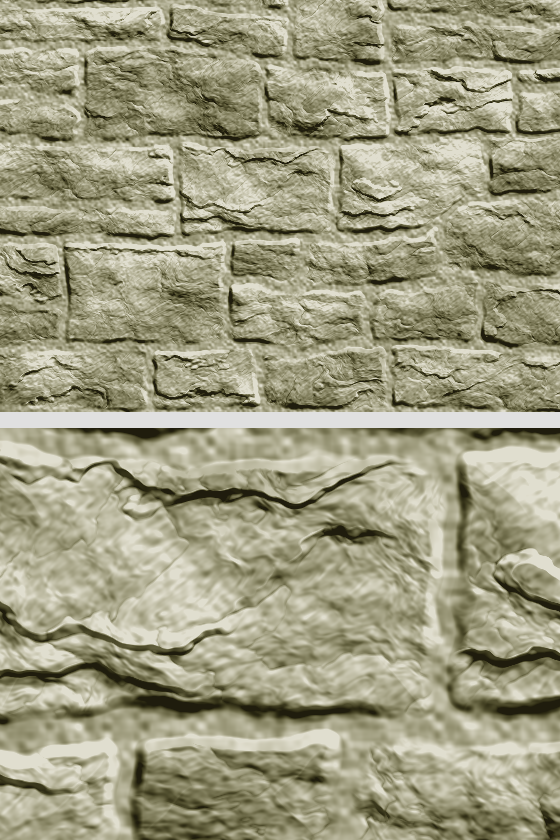
Top, the full canvas; bottom, a detail of the centre.
A WebGL 2 fragment shader for this texture:

```glsl
#version 300 es
precision highp float;
// Rough-hewn sandstone wall: uneven courses of split blocks in pale gritty mortar.
uniform vec2 u_resolution;
out vec4 outColor;

// Course heights, upright joints and split heights, bottom course first
const float LEVELS[6] = float[6](0.0, 0.155, 0.425, 0.66, 0.85, 1.05);
const vec4 JOINTS[5] = vec4[5](
  vec4(0.362, 0.633, 0.943, 1.4), vec4(0.154, 0.56, 0.9, 1.16),
  vec4(0.426, 0.812, 1.18, 1.4), vec4(0.19, 0.638, 0.949, 1.26),
  vec4(0.4, 0.71, 0.945, 1.4));
const float SPLITS[25] = float[25](
  0.0, 0.0, 0.0, 0.0, 0.0,   0.4, 0.0, 0.58, 0.58, 0.58,
  0.36, 0.0, 0.0, 0.0, 0.0,  0.5, 0.0, 0.0, 0.0, 0.72,
  0.65, 0.65, 0.0, 0.5, 0.0);
const vec2 STAGGER = vec2(0.17, 0.09);
const vec2 GAP = vec2(0.009, 0.012);
const float CORNER = 0.014;
const vec2 LIGHT = vec2(0.5, 0.86);
const vec3 SHADOW_COLOR = vec3(0.12, 0.11, 0.05);
const vec3 LIT_COLOR = vec3(0.88, 0.87, 0.81);

float hash(vec2 p) {
  return fract(sin(dot(p, vec2(127.1, 311.7))) * 43758.5);
}

float noise(vec2 p) {
  vec2 i = floor(p), f = fract(p);
  f = f * f * (3.0 - 2.0 * f);
  return mix(mix(hash(i), hash(i + vec2(1, 0)), f.x),
             mix(hash(i + vec2(0, 1)), hash(i + vec2(1, 1)), f.x), f.y);
}

float fbm(vec2 p) {
  float sum = 0.0, amp = 0.5;
  for (int i = 0; i < 5; i++) {
    sum += amp * noise(p);
    p = mat2(1.6, 1.2, -1.2, 1.6) * p + 7.3;
    amp *= 0.5;
  }
  return sum;
}

float bump(float y, float center, float width) {
  float d = (y - center) / width;
  return exp(-d * d);
}

// Sagging courses and ragged outlines
vec2 bend(vec2 p) {
  vec2 q = p;
  q.y -= 0.10 * smoothstep(1.0, 1.15, p.x) * bump(p.y, 0.5, 0.13);
  q.y -= 0.045 * (1.0 - smoothstep(0.35, 0.65, p.x)) * bump(p.y, 0.88, 0.1);
  q += 0.024 * (vec2(noise(p * 7.0), noise(p * 7.0 + 31.0)) - 0.5);
  return q + 0.011 * (vec2(noise(p * 38.0), noise(p * 38.0 + 57.0)) - 0.5);
}

// Signed distance to the block of this cell, and its random id
vec2 block(vec2 point) {
  vec2 p = bend(point);
  int course = 0, column = 0;
  for (int i = 1; i < 5; i++) if (p.y > LEVELS[i]) course = i;
  vec2 lo = vec2(-0.15, LEVELS[course]), hi = vec2(1.6, LEVELS[course + 1]);
  vec4 joints = JOINTS[course];
  if (course == 1) joints.zw -= STAGGER * step(mix(lo.y, hi.y, 0.58), p.y);
  for (int i = 0; i < 4; i++) {
    if (p.x < joints[i]) { hi.x = joints[i]; break; }
    lo.x = joints[i];
    column = i + 1;
  }
  float split = SPLITS[course * 5 + column];
  float middle = mix(lo.y, hi.y, split);
  if (p.y > middle) lo.y = middle; else hi.y = middle;
  float id = hash(floor((lo + hi) * 90.0));
  vec2 q = p - 0.5 * (lo + hi);
  q += (id - 0.5) * 0.06 * q.yx;
  vec2 d = abs(q) - 0.5 * (hi - lo) + GAP + CORNER;
  return vec2(length(max(d, 0.0)) + min(max(d.x, d.y), 0.0) - CORNER, id);
}

// Height of the wall: raised faces with broken ledges, grainy mortar between
float relief(vec2 p) {
  vec2 stone = block(p);
  float face = smoothstep(0.004, -0.009, stone.x);
  vec2 q = p * vec2(7.0, 10.0) + stone.y * 43.0;
  float rock = fbm(q);
  float f = fract(p.y * 12.0 + 3.0 * rock + 1.6 * noise(q * 0.6 + 9.0));
  float ledge = min(1.0 - f, f * 6.0);
  float broken = smoothstep(0.38, 0.7, noise(q * 0.75 + 4.0)) * (0.3 + 0.9 * stone.y);
  broken *= 0.3 + noise(p * 24.0);
  float chips = abs(fbm(q * 1.7 + rock * 1.5) - 0.48);
  float surface = 0.001 + 0.013 * noise(p * 17.0) + 0.009 * smoothstep(0.0, -0.06, stone.x)
    + 0.017 * broken * ledge + 0.04 * (chips + rock - 0.5) + 0.0016 * noise(p * 150.0);
  float grit = 0.0036 * noise(p * 130.0) + 0.006 * noise(p * 55.0);
  return mix(grit, surface, face);
}

void main() {
  vec2 p = gl_FragCoord.xy / u_resolution.y;
  vec2 stone = block(p);
  float face = smoothstep(0.003, -0.003, stone.x);

  // Slope lighting from the upper right
  float e = 0.0022, h = relief(p);
  vec2 slope = vec2(relief(p + vec2(e, 0)) - h, relief(p + vec2(0, e)) - h) / e;
  float lit = clamp(-dot(slope, LIGHT), -1.4, 0.8);

  // Base tone, stains and grain
  float tone = mix(0.72, 0.54 + 0.17 * stone.y, face) + 0.40 * lit;
  tone += 0.55 * (fbm(p * 8.0 + 3.0) - 0.48) * face;
  tone += 0.14 * (noise(p * 170.0) - 0.5) + 0.08 * (noise(p * vec2(90.0, 60.0)) - 0.5);

  // Shadows thrown by higher rock toward the light
  float shade = smoothstep(0.004, 0.018, relief(p + LIGHT * 0.013) - h);
  tone = clamp(tone - 0.35 * shade, 0.0, 1.0);
  outColor = vec4(mix(SHADOW_COLOR, LIT_COLOR, pow(vec3(tone), vec3(1.0, 1.0, 1.3))), 1.0);
}
```
